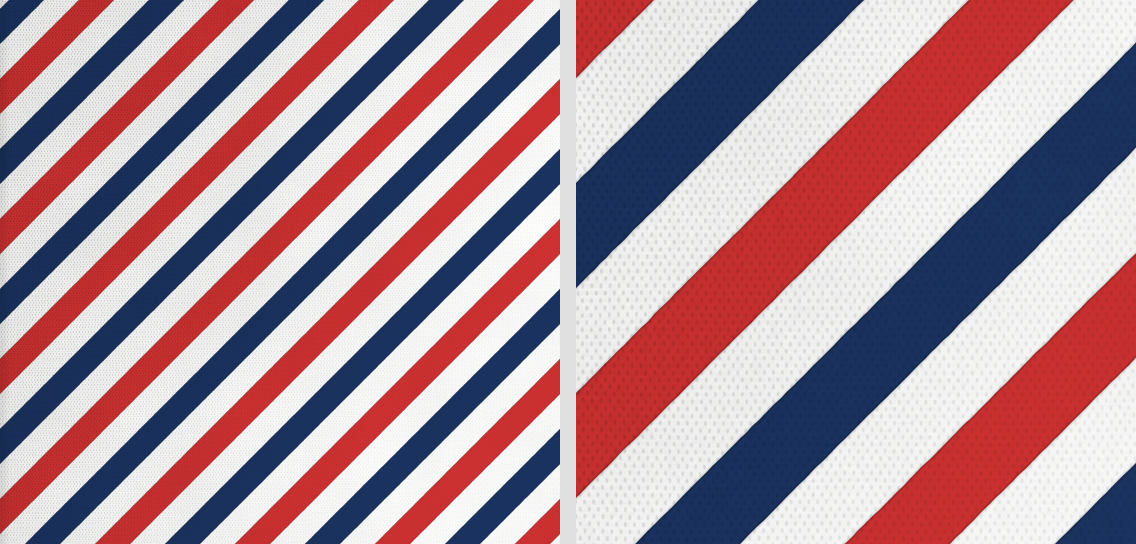
Left: the whole. Right: its middle third, enlarged.
This pattern is drawn by a Shadertoy shader. Its source:

```glsl
// Diagonal red and navy stripes on white canvas cloth.
// Alternating bands come from one repeated distance; a brick-like weave,
// soft mottling and a light falloff across the cloth are laid over them.

const float STRIPES = 8.0;       // stripes per canvas width, both colours
const float PHASE = 0.378;       // centre of the first stripe, in spacings
const float HALF_BAND = 0.25;    // half stripe width, in spacings
const vec2 THREADS = vec2(186.0, 232.0); // weave cells per canvas width
const float WEAVE_WORN = 0.16;   // weave depth at upper left
const float WEAVE_LIT = 0.035;   // weave depth at lower right
const float FRAY = 0.006;        // edge wobble, in spacings
const float CREASE = 0.22;       // darkening along stripe edges
const float MOTTLE = 0.025;
const float GRAIN = 0.03;
const vec3 WHITE = vec3(0.945, 0.945, 0.943);
const vec3 NAVY = vec3(0.100, 0.192, 0.365);
const vec3 RED = vec3(0.775, 0.185, 0.185);
const float PI = 3.14159;

float hash(vec2 p) {
    return fract(sin(dot(p, vec2(127.1, 311.7))) * 43758.5453);
}

float noise(vec2 p) {
    vec2 i = floor(p), f = fract(p);
    f = f * f * (3.0 - 2.0 * f);
    return mix(mix(hash(i), hash(i + vec2(1, 0)), f.x),
               mix(hash(i + vec2(0, 1)), hash(i + vec2(1, 1)), f.x), f.y);
}

// Staggered thread bumps: 1 on a thread, -1 in a gap
float weave(vec2 p) {
    vec2 drift = 0.35 * vec2(noise(p * 24.0), noise(p * 24.0 + 71.0));
    vec2 q = p * THREADS + drift;
    return cos(2.0 * PI * q.x) * cos(PI * q.y);
}

void mainImage(out vec4 fragColor, in vec2 fragCoord) {
    vec2 p = fragCoord / iResolution.x;
    float height = iResolution.y / iResolution.x;
    float down = height - p.y;

    // Light grows from upper left to lower right
    float light = smoothstep(0.0, 1.1, p.x * 0.85 + down * 0.35);

    // Stripe index and signed distance to its edge
    float s = (p.x + down) * STRIPES - PHASE;
    s += FRAY * (noise(p * THREADS * 0.7) - 0.5);
    float id = floor(s + 0.5);
    float d = abs(s - id) - HALF_BAND;
    float aa = STRIPES * sqrt(2.0) / iResolution.x;
    float band = 1.0 - smoothstep(-0.7 * aa, 0.7 * aa, d);
    vec3 dye = mod(id, 2.0) < 0.5 ? NAVY : RED;
    vec3 color = mix(WHITE, dye, band);

    // Thin shadow where the dye meets the white
    float crease = 1.0 - smoothstep(0.0, max(0.02, aa), abs(d));
    color *= 1.0 - CREASE * crease * mix(0.5, 1.0, band);

    // Cloth relief, grain and uneven tone
    float gap = smoothstep(0.1, 1.0, -weave(p));
    float depth = mix(WEAVE_WORN, WEAVE_LIT, light);
    float grain = hash(floor(p * THREADS * 2.0)) - 0.5;
    float mottle = noise(p * 9.0) + 0.5 * noise(p * 21.0) - 0.75;
    float shade = mix(0.965, 1.035, light) - depth * gap;
    shade += GRAIN * grain * mix(1.0, 0.4, light) + MOTTLE * mottle;

    // Slight darkening at the left border
    shade *= 1.0 - 0.07 * (1.0 - smoothstep(0.0, 0.02, p.x));
    fragColor = vec4(clamp(color * shade, 0.0, 1.0), 1.0);
}
```
